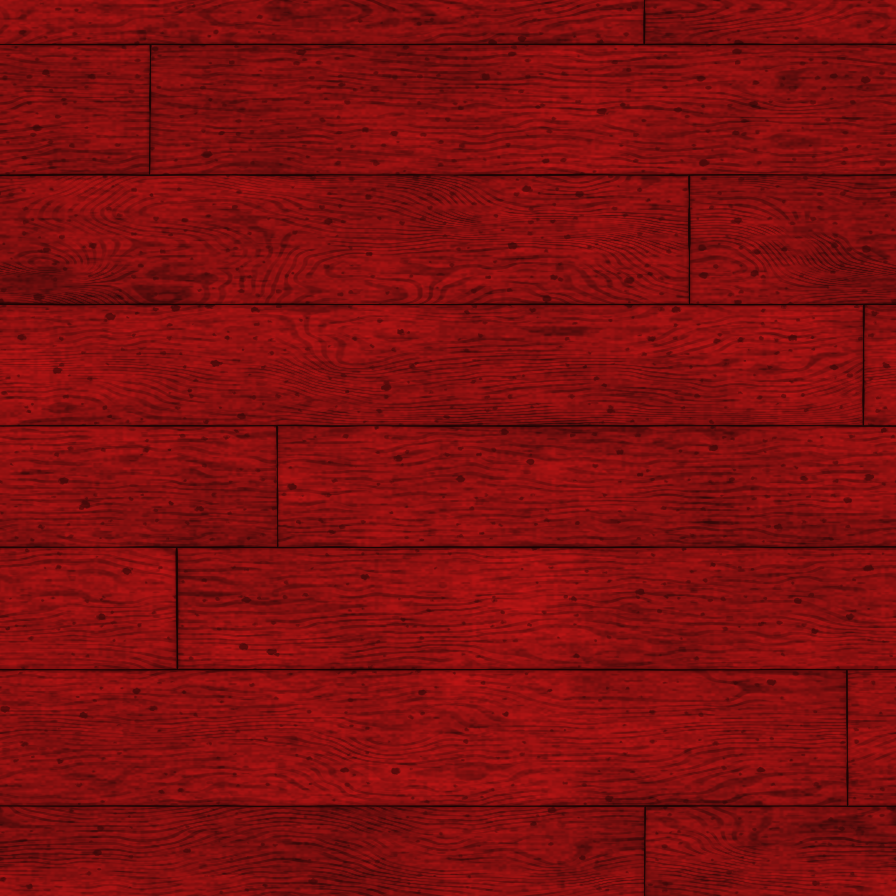
Reproduce this texture procedurally as a WebGL 2 fragment shader.

```glsl
#version 300 es
precision highp float;
// Red stained floorboards: seven staggered rows, each one wrapping board with a butt joint.
// Grain lines are contours of a warped height field that bulges around knots;
// stretched noise adds blotches and fibres, and hashed cells add pits.
uniform vec2 u_resolution;
out vec4 outColor;

float hash(vec2 p) {
  return fract(sin(dot(p, vec2(127.1, 311.7))) * 43758.5453);
}

float noise(vec2 p) {
  vec2 i = floor(p), f = fract(p);
  f = f * f * f * (f * (f * 6.0 - 15.0) + 10.0);
  return mix(mix(hash(i), hash(i + vec2(1, 0)), f.x),
             mix(hash(i + vec2(0, 1)), hash(i + vec2(1, 1)), f.x), f.y);
}

float fbm(vec2 p) {
  float sum = 0.0, weight = 0.5;
  for (int i = 0; i < 4; i++) {
    sum += weight * noise(p);
    p = p * 2.03 + 11.7;
    weight *= 0.5;
  }
  return sum / 0.9375;
}

// Small dark holes, at most one in each cell, slightly longer along the grain
float pits(vec2 p, float cells, float density, float pixel) {
  vec2 id = floor(p * cells);
  vec2 center = 0.2 + 0.6 * vec2(hash(id + 3.1), hash(id + 8.7));
  vec2 d = (fract(p * cells) - center) / cells;
  float radius = (0.05 + 0.09 * hash(id + 5.3)) / cells;
  float shape = length(d * vec2(0.75, 1.1)) + 0.0015 * (noise(p * 400.0) - 0.5);
  return step(hash(id), density) * (1.0 - smoothstep(radius - pixel, radius + pixel, shape));
}

void main() {
  vec2 uv = gl_FragCoord.xy / u_resolution;
  float pixel = 1.0 / u_resolution.y;

  // Each row: lower edge, joint position, tone shift, strength of grain figure
  const vec4 rows[7] = vec4[7](
    vec4(-0.0495, 0.719, -0.08, 0.7), vec4(0.1003, 0.946, 0.1, 0.4),
    vec4(0.2526, 0.198, 0.07, 0.2), vec4(0.3893, 0.310, 0.0, 0.12),
    vec4(0.5247, 0.9635, 0.0, 0.75), vec4(0.6602, 0.7695, -0.05, 1.0),
    vec4(0.8047, 0.167, 0.0, 0.2));
  float y = uv.y > 0.9505 ? uv.y - 1.0 : uv.y;
  int row = 0;
  for (int i = 1; i < 7; i++) if (y > rows[i].x) row = i;
  vec4 board = rows[row];
  float top = row < 6 ? rows[row + 1].x : 0.9505;
  float seed = float(row) * 17.37;

  // Position along the board, measured from its slightly slanted joint
  float slant = 0.003 * (hash(vec2(seed, 2.0)) - 0.5) * (y - board.x) / (top - board.x);
  vec2 p = vec2(fract(uv.x - board.y + slant), y);

  // Grain height field, raised by knots
  float rings = 122.0 * y + 18.0 * board.w * (noise(p * vec2(5, 17) + seed) - 0.5)
              + (1.2 + 1.5 * board.w) * (noise(p * vec2(8, 30) + seed) - 0.5)
              + 0.8 * noise(p * vec2(32, 80) + seed);
  float knotShade = 0.0;
  for (int k = 0; k < 3; k++) {
    vec2 id = vec2(seed, float(k) * 3.7 + 1.0);
    vec2 knot = vec2(hash(id), mix(board.x, top, 0.2 + 0.6 * hash(id + 4.0)));
    vec2 d = p - knot;
    float size = board.w * hash(id + 9.0);
    rings += 7.0 * size * exp(-dot(d * d, vec2(330, 2300)));
    knotShade += size * exp(-dot(d * d, vec2(3000, 14000)));
  }

  // Grain lines, broken along their length and faded where too fine to resolve
  float contour = 0.5 + 0.5 * sin(6.2832 * rings);
  float line = mix(smoothstep(0.4, 0.95, contour), 0.4, smoothstep(0.4, 0.9, fwidth(rings)));
  line *= smoothstep(0.0, 0.7, noise(p * vec2(26, 120) + seed))
        * (0.6 + 0.4 * noise(p * vec2(4, 16) + seed + 5.0));

  // Stain blotches, fibres and pores
  float blotch = fbm(p * vec2(6, 15) + seed + 31.0) - 0.5;
  float fiber = noise(p * vec2(42, 310) + seed) - 0.5;
  float speck = noise(p * vec2(230, 350) + seed) - 0.5;
  float pore = smoothstep(0.75, 0.95, noise(p * vec2(75, 290) + seed + 50.0));
  float tone = 0.7 + board.z + 0.75 * blotch + 0.4 * fiber + 0.36 * speck
             - 0.52 * line - 0.3 * pore - 0.45 * knotShade;
  vec3 color = mix(vec3(0.34, 0.043, 0.043), vec3(0.65, 0.072, 0.072), clamp(tone, -0.45, 1.4));

  // Pits of two sizes
  vec2 pitPoint = p + seed;
  float holes = max(pits(pitPoint, 34.0, 0.16, pixel), 0.8 * pits(pitPoint + 0.37, 62.0, 0.26, pixel));
  color = mix(color, vec3(0.2, 0.025, 0.025), 0.65 * holes);

  // Seams and joints: a dark gap of uneven width inside a soft shadow
  float seam = min(y - board.x, top - y);
  float joint = min(p.x, 1.0 - p.x);
  float wear = noise(vec2(uv.x * 24.0, seed));
  float seamWidth = 0.0003 + 0.0007 * wear;
  float jointWidth = 0.0003 + 0.001 * noise(vec2(y * 45.0, seed));
  float gap = max(1.0 - smoothstep(seamWidth - pixel * 0.5, seamWidth + pixel * 0.7, seam),
                  1.0 - smoothstep(jointWidth - pixel * 0.5, jointWidth + pixel * 0.7, joint));
  float shadow = exp(-min(seam, joint) / 0.0024);
  color *= 1.0 - (0.25 + 0.25 * wear) * shadow;
  color = mix(color, vec3(0.08, 0.01, 0.01), 0.88 * gap);

  outColor = vec4(color, 1.0);
}
```
